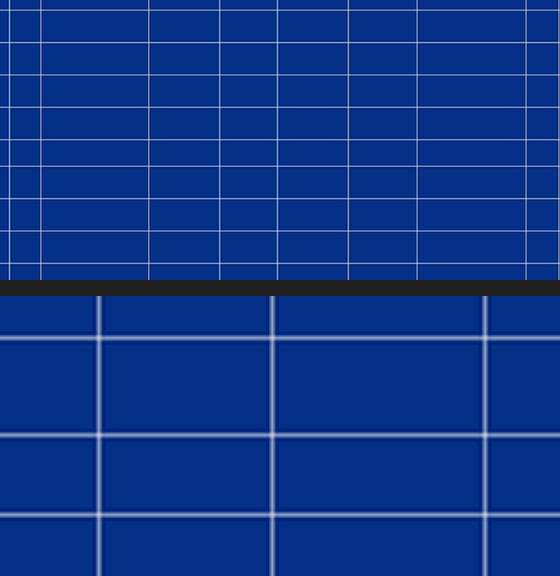
Top, the full canvas; bottom, a detail of the centre.
Give the GLSL for this pattern, as a WebGL 2 fragment shader.

```glsl
#version 300 es
precision highp float;
// Blue tiled wall with thin pale joints: nine even-height rows, unequal columns.
// Rows come from a repeating pitch (four full tiles, then a short one);
// column joints are a short list of offsets, and each joint has a dark fringe.

#define ROW_START   0.0365  // first joint below the top edge
#define ROW_PITCH   0.1156  // height of a full tile
#define ROW_PERIOD  0.5573  // four full tiles and one short tile
#define JOINT_WIDTH 0.0026  // amount of pale line across a joint
#define JOINT_SOFT  0.0044  // half width of the soft joint profile
#define FRINGE_AT   0.0059  // distance of the dark fringe from the joint
#define FRINGE_SOFT 0.0026  // half width of the fringe

uniform vec2 u_resolution;
out vec4 fragColor;

const vec3 TILE_BLUE   = vec3(0.02, 0.19, 0.53);
const vec3 FRINGE_BLUE = vec3(0.00, 0.14, 0.49);
const vec3 JOINT_PALE  = vec3(0.97, 0.97, 0.93);

// Column joints, in units of the canvas height
const int COLUMNS = 9;
const float COLUMN_X[COLUMNS] = float[COLUMNS](
    0.0339, 0.1458, 0.5312, 0.7845, 0.9909, 1.2441, 1.4896, 1.8789, 1.9961);

float columnDistance(float x) {
    float d = 1.0;
    for (int i = 0; i < COLUMNS; i++) d = min(d, abs(x - COLUMN_X[i]));
    return d;
}

float rowDistance(float depth) {
    float q = mod(depth - ROW_START, ROW_PERIOD);
    float k = clamp(floor(q / ROW_PITCH + 0.5), 0.0, 4.0);
    return min(abs(q - k * ROW_PITCH), ROW_PERIOD - q);
}

// Tent profile whose area stays at JOINT_WIDTH on coarse canvases
float joint(float d, float pixel) {
    float radius = max(JOINT_SOFT, pixel);
    return min(JOINT_WIDTH / radius, 1.0) * max(1.0 - d / radius, 0.0);
}

float fringe(float d) {
    return 1.0 - smoothstep(0.5 * FRINGE_SOFT, FRINGE_SOFT, abs(d - FRINGE_AT));
}

void main() {
    float pixel = 1.0 / u_resolution.y;
    vec2 p = gl_FragCoord.xy * pixel;
    vec2 d = vec2(columnDistance(p.x), rowDistance(1.0 - p.y));

    // Fringes first, then the joints over them
    float dark = max(fringe(d.x), fringe(d.y));
    float pale = 1.0 - (1.0 - joint(d.x, pixel)) * (1.0 - joint(d.y, pixel));
    vec3 color = mix(TILE_BLUE, FRINGE_BLUE, dark);
    color = mix(color, JOINT_PALE, pale);
    fragColor = vec4(color, 1.0);
}
```
